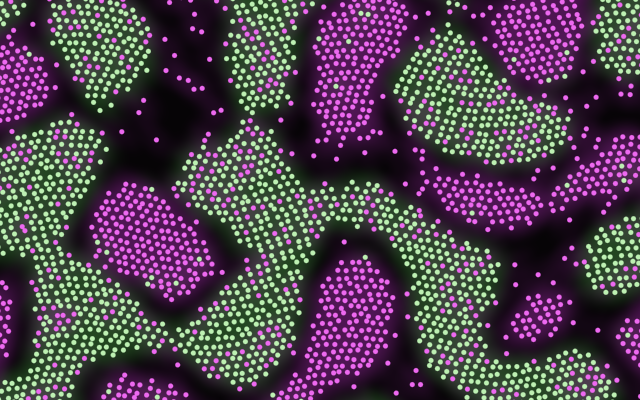
Give the GLSL for this pattern, as a WebGL 1 fragment shader.

```glsl
precision highp float;
// Two colonies of small glowing dots, pale green and magenta, on near black.
// A sum of plane waves forms winding territories; a bent, jittered hexagonal
// lattice places the dots, and their summed halos give the soft light.

#define SPACING 0.0212      // lattice step, in canvas heights
#define DOT_RADIUS 0.0063   // in canvas heights
#define JITTER 0.36         // random shift of a dot, in lattice steps
#define BEND 0.28           // local turning of the lattice
#define WAVES 2.5           // territory waves per canvas height
#define SEED 2.37           // phase of the territory waves
#define GREEN_LEVEL 0.28    // field above this is green
#define MAGENTA_LEVEL -0.88 // field below this is magenta
#define STRAYS 0.10         // share of filled sites in the gap
#define INTRUDERS 0.16      // share of magenta dots among green
#define HALO 2.8            // halo radius, in lattice steps

uniform vec2 u_resolution;

const float ROW_HEIGHT = 0.866;
const float BEND_FREQ = 9.0;
const vec3 BACKGROUND = vec3(0.025, 0.015, 0.025);
const vec3 GREEN_DOT = vec3(0.74, 0.94, 0.70);
const vec3 MAGENTA_DOT = vec3(0.93, 0.41, 0.94);
const vec3 GREEN_GLOW = vec3(0.14, 0.33, 0.13);
const vec3 MAGENTA_GLOW = vec3(0.37, 0.09, 0.39);

vec3 hash3(vec2 p) {
  vec3 h = fract(p.xyx * vec3(0.1031, 0.1030, 0.0973));
  h += dot(h, h.yxz + 33.33);
  return fract((h.xxy + h.yzz) * h.zyx);
}

// Smooth winding field with zero mean and unit deviation
float territory(vec2 p) {
  float sum = 0.0;
  for (int i = 0; i < 8; i++) {
    float n = float(i);
    float angle = n * 0.3927 + 0.2;
    float freq = 6.2832 * WAVES * (0.7 + 0.6 * fract(n * 0.618));
    sum += sin(dot(p, vec2(cos(angle), sin(angle))) * freq + SEED * n * n);
  }
  return sum * 0.5;
}

// Kind of dot at a site: x is green, y is magenta, both zero when empty
vec2 dotKind(vec2 site, vec3 rnd) {
  float field = territory(site * SPACING) + 0.3 * (rnd.x - 0.5);
  if (field > GREEN_LEVEL)
    return rnd.z < INTRUDERS ? vec2(0.0, 1.0) : vec2(1.0, 0.0);
  if (field < MAGENTA_LEVEL)
    return rnd.z < 0.04 ? vec2(1.0, 0.0) : vec2(0.0, 1.0);
  return vec2(0.0, step(rnd.z, STRAYS));
}

void main() {
  vec2 p = gl_FragCoord.xy / u_resolution.y;
  float edge = 1.2 / u_resolution.y;

  // Bent lattice coordinates and the slope that keeps dots round
  vec2 turn = vec2(BEND, -BEND);
  vec2 q = (p + turn / BEND_FREQ * sin(BEND_FREQ * p.yx)) / SPACING;
  vec2 slope = turn * cos(BEND_FREQ * p.yx);
  float area = 1.0 - slope.x * slope.y;

  // Gather dots and halos from the neighbouring sites
  vec2 cover = vec2(0.0);
  vec2 light = vec2(0.0);
  float nearRow = floor(q.y / ROW_HEIGHT + 0.5);
  for (int j = -3; j <= 3; j++) {
    float row = nearRow + float(j);
    float shift = 0.5 * mod(row, 2.0);
    float nearColumn = floor(q.x - shift + 0.5);
    for (int i = -3; i <= 3; i++) {
      float column = nearColumn + float(i);
      vec3 rnd = hash3(vec2(column, row) + 57.0);
      vec2 site = vec2(column + shift, row * ROW_HEIGHT);
      site += JITTER * (rnd.xy - 0.5);
      vec2 kind = dotKind(site, rnd);

      vec2 d = q - site;
      float halo = max(0.0, 1.0 - dot(d, d) / (HALO * HALO));
      light += kind * halo * halo;

      float dist = length(d - slope * d.yx) / area * SPACING;
      cover += kind * clamp((DOT_RADIUS - dist) / edge + 0.5, 0.0, 1.0);
    }
  }

  // Saturating glow, then crisp dots on top
  float fullLight = 1.2092 * HALO * HALO;
  vec2 glow = 1.0 - exp(-1.5 * light / fullLight);
  vec3 color = BACKGROUND + GREEN_GLOW * glow.x + MAGENTA_GLOW * glow.y;
  color = mix(color, GREEN_DOT, min(cover.x, 1.0));
  color = mix(color, MAGENTA_DOT, min(cover.y, 1.0));
  gl_FragColor = vec4(color, 1.0);
}
```
